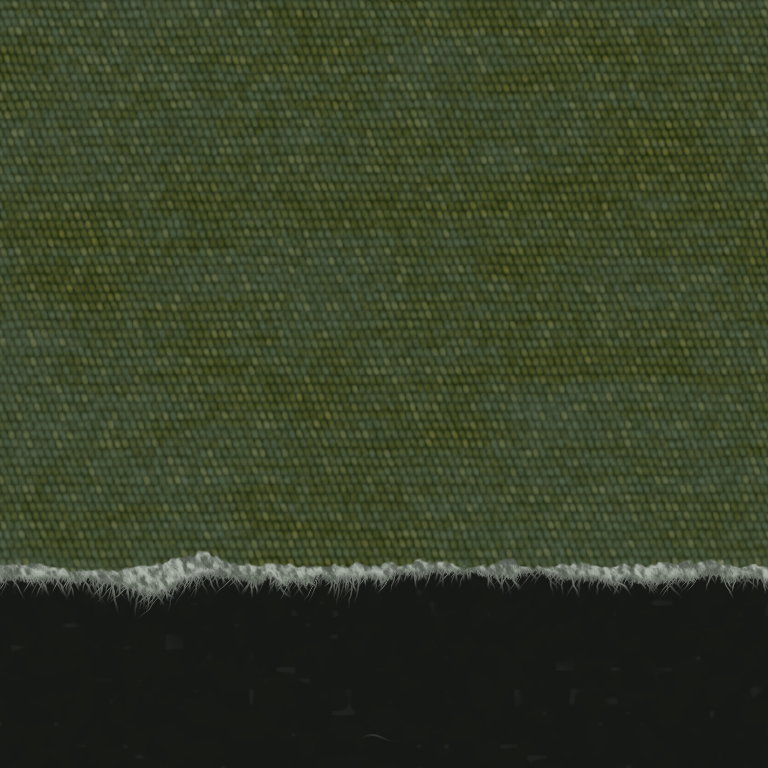
Write a WebGL 2 fragment shader that draws this texture.

```glsl
#version 300 es
precision highp float;
// Olive woven cloth with a pale frayed lower edge over a near-black ground.
uniform vec2 u_resolution;
out vec4 fragColor;

float hash(vec2 p) {
  vec3 q = fract(vec3(p.xyx) * 0.1031);
  q += dot(q, q.yzx + 33.33);
  return fract((q.x + q.y) * q.z);
}

float noise(vec2 p) {
  vec2 i = floor(p), f = fract(p);
  f = f * f * (3.0 - 2.0 * f);
  return mix(mix(hash(i), hash(i + vec2(1, 0)), f.x),
             mix(hash(i + vec2(0, 1)), hash(i + vec2(1, 1)), f.x), f.y);
}

float fbm(vec2 p) {
  float sum = 0.0, amp = 0.5;
  for (int i = 0; i < 4; i++) {
    sum += amp * noise(p);
    p = p * 2.03 + 17.3;
    amp *= 0.5;
  }
  return sum;
}

float bump(float x, float center, float width) {
  float d = (x - center) / width;
  return exp(-d * d);
}

// Staggered stitches, tinted by broad patches and streaked yarns
vec3 weave(vec2 p) {
  vec2 q = p + 0.003 * (vec2(noise(p * 22.0), noise(p * 22.0 + 40.0)) - 0.5);
  q *= vec2(104.0, 84.0);
  float row = floor(q.y);
  q.x += 0.5 * mod(row, 2.0);
  vec2 cell = vec2(floor(q.x), row);
  vec2 f = fract(q) - 0.5;
  float rnd = hash(cell + 5.0);
  float stitch = 1.0 - smoothstep(0.12, 0.62, length(vec2(f.x + 0.35 * f.y, f.y * 0.85)));
  float patches = fbm(p * vec2(7.0, 11.0) + 3.0);
  float streak = noise(p * vec2(14.0, 84.0) + 9.0);
  vec3 shade = mix(vec3(0.175, 0.215, 0.105), vec3(0.20, 0.24, 0.155), patches);
  vec3 yarn = mix(vec3(0.35, 0.37, 0.17), vec3(0.285, 0.345, 0.255),
                  smoothstep(0.3, 0.7, 0.55 * patches + 0.3 * streak + 0.25 * rnd));
  vec3 color = mix(shade, yarn, stitch * (0.65 + 0.4 * rnd));
  color += vec3(0.06, 0.035, -0.01) * stitch * step(0.86, rnd);
  color += 0.07 * (noise(p * 190.0) - 0.5) + 0.03 * (streak - 0.5);
  return color + 0.05 * (patches - 0.47);
}

// Upper and lower limits of the pale fringe
float clothEdge(float x) {
  return 0.263 - 0.008 * bump(x, 0.12, 0.05) + 0.015 * bump(x, 0.26, 0.035)
       + 0.007 * bump(x, 0.56, 0.035) + 0.008 * bump(x, 0.66, 0.02)
       + 0.004 * bump(x, 0.9, 0.06) + 0.007 * (noise(vec2(x * 75.0, 2.0)) - 0.5);
}

float fringeEdge(float x) {
  return 0.243 - 0.017 * bump(x, 0.19, 0.035) + 0.010 * bump(x, 0.27, 0.03)
       + 0.016 * bump(x, 0.57, 0.05) + 0.010 * bump(x, 0.68, 0.06)
       + 0.008 * bump(x, 0.91, 0.05) + 0.012 * (noise(vec2(x * 60.0, 7.0)) - 0.5);
}

// Loose hairs hanging from the fringe
float hairs(vec2 p, float base) {
  float cover = 0.0;
  float drop = base - p.y;
  for (int i = 0; i < 5; i++) {
    float k = float(i);
    float slant = (k - 2.0) * 0.35 + 0.7 * (noise(vec2(p.x * 18.0, k)) - 0.5);
    float x = (p.x + slant * drop + 0.002 * noise(vec2(p.y * 160.0, k))) * (95.0 + 17.0 * k);
    float id = floor(x);
    float r = hash(vec2(id, k + 20.0));
    float reach = 0.003 + 0.024 * r * r * r
                + 0.016 * r * (bump(p.x, 0.18, 0.07) + bump(p.x, 0.45, 0.025));
    float offset = abs(fract(x) - 0.3 - 0.4 * hash(vec2(id, k + 50.0)));
    float strand = 1.0 - smoothstep(0.04, 0.24, offset);
    float fade = 1.0 - smoothstep(0.2 * reach, reach, drop);
    cover = max(cover, strand * fade * (0.35 + 0.4 * hash(vec2(id, k + 80.0))));
  }
  return cover * smoothstep(-0.012, 0.0, drop);
}

void main() {
  vec2 p = gl_FragCoord.xy / u_resolution;
  float top = clothEdge(p.x), base = fringeEdge(p.x);

  // Dark ground with faint dust and one stray fibre
  vec3 color = vec3(0.088, 0.096, 0.083) + 0.008 * (fbm(p * 45.0) - 0.5);
  color += 0.035 * smoothstep(0.86, 0.98, noise(p * vec2(55.0, 70.0) + 4.0));
  float curl = abs(p.y - 0.039 - 0.004 * sin((p.x - 0.47) * 110.0));
  color += 0.10 * (1.0 - smoothstep(0.0005, 0.002, curl)) * bump(p.x, 0.49, 0.014);

  // Fringe: solid torn pulp, then hairs
  float fiber = fbm(vec2(p.x * 150.0 + 45.0 * p.y, p.y * 110.0));
  vec3 pale = mix(vec3(0.36, 0.39, 0.35), vec3(0.72, 0.75, 0.71), smoothstep(0.2, 0.72, fiber));
  color = mix(color, vec3(0.56, 0.59, 0.55), hairs(p, base));
  float ragged = base + 0.014 * (fiber - 0.45);
  float pulp = smoothstep(ragged - 0.005, ragged + 0.007, p.y);
  color = mix(color, pale, pulp * 0.92);

  // Cloth laid above the torn edge
  float torn = top + 0.006 * (noise(p * 170.0) - 0.5);
  color = mix(color, weave(p), smoothstep(torn - 0.002, torn + 0.003, p.y));
  fragColor = vec4(color, 1.0);
}
```
